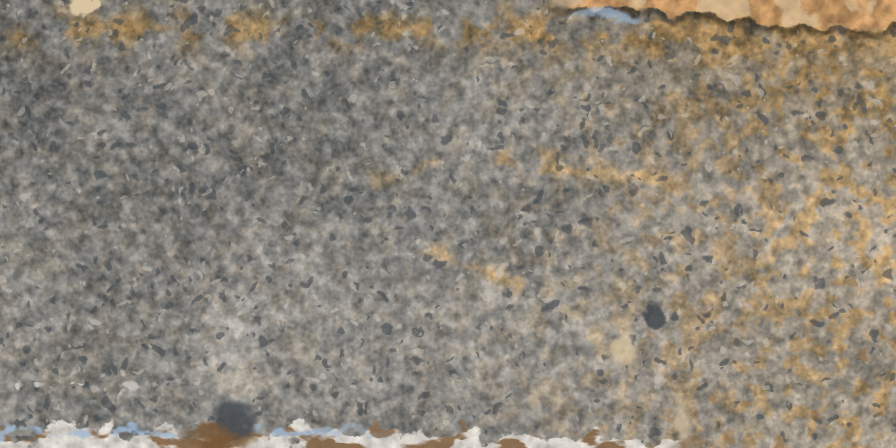
Write a WebGL 2 fragment shader that draws this texture.

```glsl
#version 300 es
precision highp float;
// Weathered grey stone slab with ochre stains, pits, and crumbling mortar along its edges.
uniform vec2 u_resolution;
out vec4 fragColor;

const vec3 STONE_DARK = vec3(0.27, 0.28, 0.28);
const vec3 STONE_LIGHT = vec3(0.79, 0.765, 0.73);
const vec3 STAIN_TINT = vec3(1.19, 0.99, 0.70);
const vec3 PIT = vec3(0.27, 0.29, 0.31);
const vec3 CHIP = vec3(0.80, 0.77, 0.72);
const vec3 CREAM = vec3(0.85, 0.77, 0.63);
const vec3 MORTAR = vec3(0.73, 0.56, 0.38);
const vec3 PLASTER = vec3(0.83, 0.81, 0.78);
const vec3 RUST = vec3(0.46, 0.33, 0.20);
const vec3 BLUE_PAINT = vec3(0.63, 0.72, 0.82);
const float GRAIN_SCALE = 52.0;
const float GRAIN_CONTRAST = 0.80;
const float FINE_SCALE = 135.0;
const float FINE_CONTRAST = 0.20;
const float PIT_SCALE = 38.0;
const float CHIP_SCALE = 46.0;

vec2 hash2(vec2 p) {
  vec3 q = fract(p.xyx * vec3(0.1031, 0.1030, 0.0973));
  q += dot(q, q.yzx + 33.33);
  return fract((q.xx + q.yz) * q.zy);
}

float noise(vec2 p) {
  vec2 i = floor(p), f = fract(p);
  f = f * f * (3.0 - 2.0 * f);
  float low = mix(hash2(i).x, hash2(i + vec2(1, 0)).x, f.x);
  float high = mix(hash2(i + vec2(0, 1)).x, hash2(i + vec2(1, 1)).x, f.x);
  return mix(low, high, f.y);
}

float fbm(vec2 p) {
  float sum = 0.0, amp = 0.5;
  for (int i = 0; i < 4; i++) {
    sum += amp * noise(p);
    p = mat2(1.6, 1.2, -1.2, 1.6) * p + 17.3;
    amp *= 0.5;
  }
  return sum / 0.9375;
}

// Cellular specks: only a share of the cells holds one, each of random radius.
float specks(vec2 p, float share) {
  vec2 cell = floor(p);
  float cover = 0.0;
  for (int y = -1; y <= 1; y++)
    for (int x = -1; x <= 1; x++) {
      vec2 id = cell + vec2(x, y);
      vec2 pick = hash2(id + 71.0);
      float radius = mix(0.14, 0.42, pick.y * pick.y);
      float d = length(p - id - hash2(id)) - radius;
      cover = max(cover, step(pick.x, share) * smoothstep(0.12, -0.12, d));
    }
  return cover;
}

float blob(vec2 p, vec2 center, vec2 size, float soft) {
  return smoothstep(soft, -soft, length((p - center) / size) - 1.0);
}

float streak(vec2 p, vec2 a, vec2 b, float width) {
  vec2 ab = b - a;
  float along = clamp(dot(p - a, ab) / dot(ab, ab), 0.0, 1.0);
  return smoothstep(width, 0.0, length(p - a - ab * along));
}

void main() {
  vec2 p = gl_FragCoord.xy / u_resolution.y;
  p.x += 1.0 - 0.5 * u_resolution.x / u_resolution.y;
  vec2 rough = vec2(fbm(p * 24.0), fbm(p * 24.0 + 40.0)) - 0.5;
  vec2 w = p + 0.05 * rough;
  float right = smoothstep(0.9, 2.0, p.x);
  float cloud = fbm(p * 4.0 + 9.0);
  float patches = fbm(p * 17.0 + 5.0);

  // Broad tone and granular surface
  vec2 g = mat2(0.9, 0.44, -0.44, 0.9) * p;
  float tone = 0.38 + 0.13 * smoothstep(0.1, 1.7, p.x) + 0.30 * (cloud - 0.5);
  tone += 0.08 * smoothstep(0.75, 0.1, p.y) - 0.05 * smoothstep(0.7, 1.0, p.y);
  tone += 0.14 * blob(w, vec2(0.66, 0.44), vec2(0.13, 0.11), 0.8);
  tone += 0.20 * blob(w, vec2(0.52, 0.22), vec2(0.06, 0.13), 0.7);
  tone += 0.10 * blob(w, vec2(1.95, 0.48), vec2(0.28, 0.16), 0.8);
  tone += GRAIN_CONTRAST * (fbm(g * GRAIN_SCALE) - 0.5);
  tone += FINE_CONTRAST * (noise(g * FINE_SCALE + 31.0) - 0.5);
  vec3 col = mix(STONE_DARK, STONE_LIGHT, clamp(tone, 0.0, 1.1));

  // Ochre staining
  float band = exp(-pow((p.y - 0.935) / 0.045, 2.0)) * smoothstep(0.42, 0.62, patches);
  float flecks = smoothstep(0.46, 0.66, fbm(g * 36.0 + 80.0));
  float stain = 0.9 * band + right * (0.22 + 0.5 * flecks);
  stain += 0.35 * right * smoothstep(0.6, 0.95, p.y) + 0.12 * flecks;
  float veins = streak(w, vec2(1.12, 0.65), vec2(1.50, 0.595), 0.03);
  veins = max(veins, streak(w, vec2(0.95, 0.44), vec2(1.16, 0.36), 0.028));
  veins = max(veins, 0.6 * streak(w, vec2(0.84, 0.60), vec2(0.97, 0.64), 0.025));
  veins *= smoothstep(0.34, 0.55, patches);
  col *= mix(vec3(1), STAIN_TINT, clamp(stain + 0.8 * veins, 0.0, 1.0));
  col += 0.08 * veins;

  // Pits and pale chips
  col = mix(col, PIT, 0.62 * specks(w * PIT_SCALE, 0.24));
  col = mix(col, CHIP, 0.50 * specks(w * CHIP_SCALE + 13.0, 0.10));
  float rustSpots = specks(w * 30.0 + 50.0, 0.22) * right * smoothstep(0.4, 0.1, p.y);
  col = mix(col, RUST * 1.2, 0.6 * rustSpots);
  float flakes = smoothstep(0.05, 0.01, abs(p.y - 0.14)) * smoothstep(0.5, 0.2, p.x);
  col = mix(col, PLASTER, 0.85 * flakes * specks(w * vec2(24.0, 36.0) + 7.0, 0.3));

  // Single scars
  col = mix(col, PIT, 0.85 * blob(w, vec2(1.46, 0.295), vec2(0.024, 0.030), 0.25));
  col = mix(col, CREAM, 0.75 * blob(w, vec2(1.385, 0.22), vec2(0.024, 0.035), 0.35));
  col = mix(col, CREAM, 0.60 * blob(w, vec2(1.52, 0.06), vec2(0.024, 0.045), 0.4));
  col = mix(col, CREAM, blob(w, vec2(0.19, 0.99), vec2(0.042, 0.022), 0.15));

  // Mortar above, with a shadow under its lip
  float lip = 0.985 - 0.045 * smoothstep(1.3, 1.95, p.x) + 0.05 * rough.x;
  float run = smoothstep(1.2, 1.3, w.x);
  vec3 mortar = MORTAR * (0.65 + 0.7 * fbm(p * 45.0));
  mortar = mix(mortar, CREAM, 0.6 * smoothstep(0.52, 0.65, patches));
  col *= 1.0 - 0.42 * run * smoothstep(0.022, 0.0, abs(p.y - lip + 0.008));
  col = mix(col, mortar, run * smoothstep(-0.004, 0.004, p.y - lip));
  col = mix(col, BLUE_PAINT, 0.7 * blob(w, vec2(1.36, 0.963), vec2(0.07, 0.015), 0.4));

  // Plaster, rust and paint below
  float ledge = 0.034 - 0.012 * smoothstep(0.5, 1.6, p.x) + 0.10 * rough.y;
  float base = smoothstep(0.005, -0.005, p.y - ledge) * smoothstep(1.65, 1.45, p.x);
  vec3 plaster = PLASTER * (0.78 + 0.42 * fbm(p * 50.0));
  plaster = mix(plaster, RUST, 0.8 * smoothstep(0.50, 0.62, fbm(p * vec2(14.0, 30.0))));
  col = mix(col, plaster, base);
  float paint = smoothstep(0.014, 0.004, abs(w.y - 0.037)) * smoothstep(0.95, 0.6, p.x);
  col = mix(col, BLUE_PAINT, 0.85 * paint * smoothstep(0.36, 0.5, patches));
  col = mix(col, RUST, 0.8 * blob(w, vec2(0.50, 0.025), vec2(0.08, 0.020), 0.4));
  col = mix(col, PIT, 0.85 * blob(w, vec2(0.53, 0.065), vec2(0.045, 0.040), 0.4));
  fragColor = vec4(clamp(col, 0.0, 1.0), 1.0);
}
```
